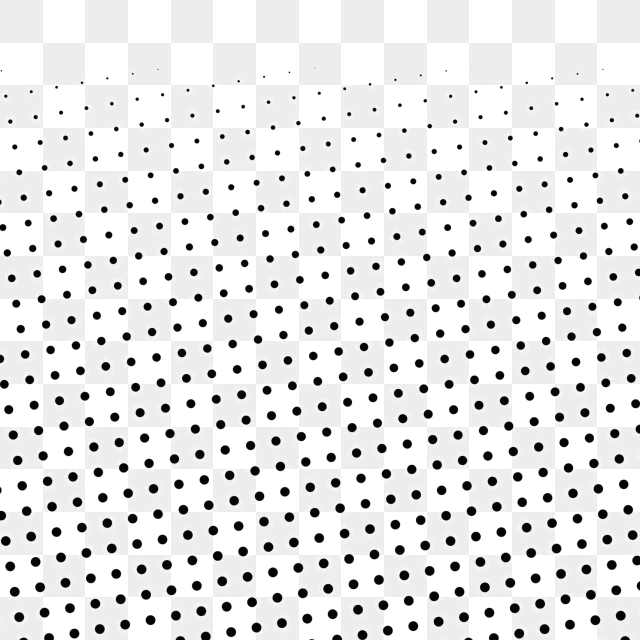
A WebGL 2 fragment shader for this pattern:

```glsl
#version 300 es
precision highp float;
// Tilted halftone dots that shrink upwards over a pale checkerboard.

uniform vec2 u_resolution;
out vec4 fragColor;

const float CHECKS = 15.0;           // squares along one side
const float SPACING = 0.04026;       // distance between dots
const float TILT = radians(10.0);    // rotation of the dot grid
const vec2 ANCHOR = vec2(0.5035, 0.3645);
const float FADE_TOP = 0.897;        // height where dots vanish
const float MAX_RADIUS = 0.0076;
const vec3 WHITE = vec3(1.0);
const vec3 PALE_GREY = vec3(0.93);
const vec3 INK = vec3(0.015);

float hash(vec2 p) {
    return fract(sin(dot(p, vec2(127.1, 311.7))) * 43758.5453);
}

// 1 on grey squares, 0 on white ones
float checker(vec2 p, float count) {
    vec2 cell = floor(p * count);
    return 1.0 - mod(cell.x + cell.y, 2.0);
}

// Centre of the lattice point closest to p
vec2 nearestDot(vec2 p, vec2 anchor, float spacing, float angle) {
    float c = cos(angle), s = sin(angle);
    mat2 basis = spacing * mat2(c, s, -s, c);
    return anchor + basis * round(inverse(basis) * (p - anchor));
}

// Quarter-circle growth from the fade line to the bottom
float dotRadius(float height, float top, float largest) {
    float rise = clamp(height / top, 0.0, 1.0);
    return largest * sqrt(1.0 - rise * rise);
}

// Antialiased disc coverage; tiny discs fade out
float disc(float dist, float radius, float edge) {
    float body = 1.0 - smoothstep(radius - edge, radius + edge, dist);
    return body * smoothstep(0.0, edge, radius);
}

void main() {
    vec2 p = gl_FragCoord.xy / u_resolution.y;
    float edge = max(0.0012, 0.7 / u_resolution.y);

    // Checkerboard
    float grey = checker(p, CHECKS);
    vec3 color = mix(WHITE, PALE_GREY, grey);

    // Dot lattice
    vec2 center = nearestDot(p, ANCHOR, SPACING, TILT);
    float radius = dotRadius(center.y, FADE_TOP, MAX_RADIUS);
    float dist = distance(p, center);

    // Faint grainy halo around dots on grey squares
    float halo = 1.0 - smoothstep(radius, radius + 0.011, dist);
    halo *= smoothstep(0.0, 0.003, radius);
    float grain = hash(floor(p * 384.0));
    color += grey * halo * (0.06 * grain - 0.005);

    // Ink
    color = mix(color, INK, disc(dist, radius, edge));
    fragColor = vec4(color, 1.0);
}
```
